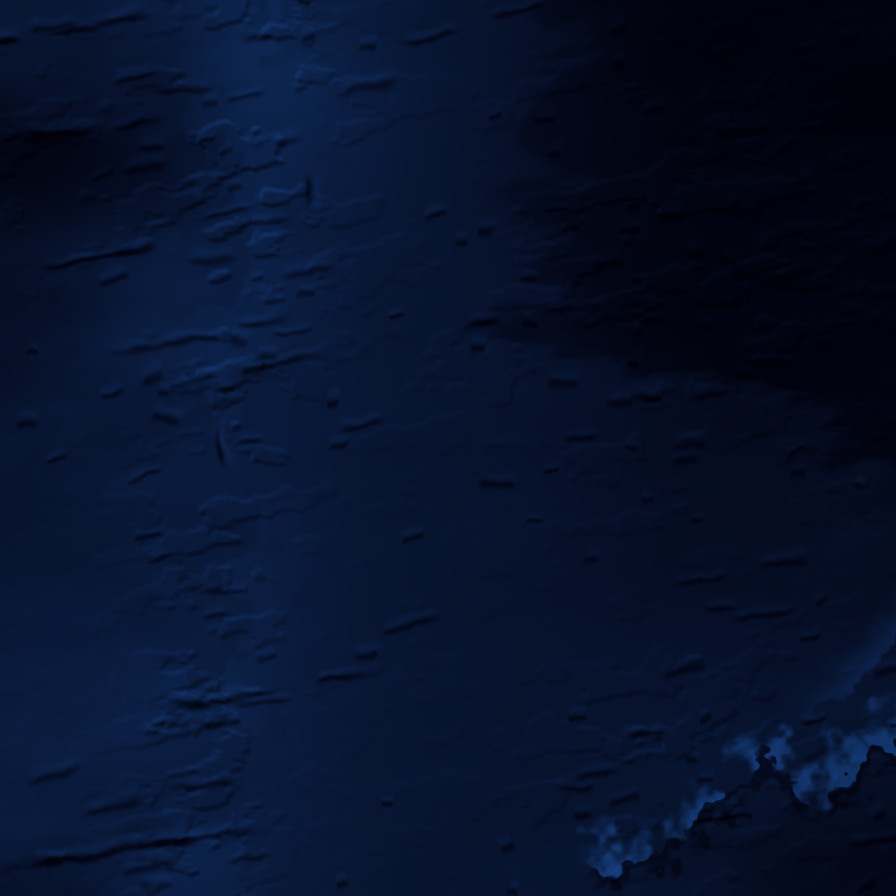
Reproduce this texture procedurally as a Shadertoy shader.

```glsl
const float SLOPE = 0.15;          // rise of the grain toward the right
const float BASE_LIGHT = 0.178;
const float RELIEF = 0.10;
const float SCRATCH_DEPTH = 0.13;
const vec2 CELL = vec2(0.065, 0.032);
const vec2 LIGHT_STEP = vec2(-0.003, 0.005);
// Long scratches: start and end
const int SCRATCHES = 10;
const vec4 SCRATCH[SCRATCHES] = vec4[SCRATCHES](
    vec4(0.11, 0.598, 0.34, 0.65), vec4(0.15, 0.203, 0.44, 0.252),
    vec4(-0.02, 0.026, 0.31, 0.076), vec4(-0.03, 0.842, 0.20, 0.865),
    vec4(0.04, 0.96, 0.175, 0.984), vec4(0.18, 0.567, 0.37, 0.605),
    vec4(0.04, 0.702, 0.18, 0.722), vec4(0.228, 0.56, 0.25, 0.47),
    vec4(0.42, 0.62, 0.69, 0.662), vec4(0.342, 0.81, 0.345, 0.755));
// Raised ridge, from lower left to the right border
const int RIDGE_POINTS = 6;
const vec2 RIDGE[RIDGE_POINTS] = vec2[RIDGE_POINTS](
    vec2(0.66, 0.03), vec2(0.76, 0.07), vec2(0.85, 0.16),
    vec2(0.91, 0.11), vec2(0.97, 0.165), vec2(1.03, 0.21));

float hash(vec2 p) {
    vec3 q = fract(vec3(p.xyx) * 0.1031);
    q += dot(q, q.yzx + 33.33);
    return fract((q.x + q.y) * q.z);
}
float noise(vec2 p) {
    vec2 i = floor(p), f = fract(p);
    f = f * f * (3.0 - 2.0 * f);
    return mix(mix(hash(i), hash(i + vec2(1, 0)), f.x),
               mix(hash(i + vec2(0, 1)), hash(i + vec2(1, 1)), f.x), f.y);
}
float fbm(vec2 p) {
    float sum = 0.0;
    for (float amp = 0.5; amp > 0.05; amp *= 0.5) {
        sum += amp * noise(p);
        p = p * 2.03 + 17.3;
    }
    return sum;
}
float streaks(vec2 p, vec2 scale) { return fbm(vec2(p.x, p.y - SLOPE * p.x) * scale); }
float blob(vec2 p, vec2 center, vec2 radius) {
    vec2 d = (p - center) / radius;
    return exp(-dot(d, d));
}
// Position along x (0..1) and signed distance across y
vec2 alongAcross(vec2 p, vec2 a, vec2 b) {
    vec2 ab = b - a, pa = p - a;
    float len2 = dot(ab, ab);
    return vec2(dot(pa, ab) / len2, (ab.x * pa.y - ab.y * pa.x) * inversesqrt(len2));
}
// Dark groove with a lit upper lip
float groove(vec2 p, vec2 a, vec2 b, float width) {
    vec2 s = alongAcross(p, a, b);
    float taper = smoothstep(0.0, 0.25, s.x) * smoothstep(1.0, 0.75, s.x);
    float shade = s.y / width, lip = (s.y - 2.2 * width) / (1.3 * width);
    return taper * (0.45 * exp(-lip * lip) - exp(-shade * shade));
}
float column(vec2 p) { return exp(-pow((p.x - 0.22 - 0.07 * p.y) / 0.08, 2.0)); }
// Where the surface is chipped
float wear(vec2 p) {
    float sum = 0.1 + 0.7 * column(p) + 0.5 * blob(p, vec2(0.12, 0.82), vec2(0.25, 0.13));
    sum += 0.5 * blob(p, vec2(0.75, 0.7), vec2(0.3, 0.25));
    return min(sum + 0.6 * blob(p, vec2(0.78, 0.14), vec2(0.2, 0.14)), 1.0);
}
float height(vec2 p) { return smoothstep(0.50, 0.62, streaks(p, vec2(20.0, 38.0))); }
// Short scattered grooves, denser where worn
float chips(vec2 p) {
    vec2 q = vec2(p.x, p.y - SLOPE * p.x), id = floor(q / CELL);
    float sum = 0.0;
    for (int k = 0; k < 9; k++) {
        vec2 c = id + vec2(k % 3, k / 3) + 39.0;
        vec2 center = (c - 40.0 + vec2(hash(c), hash(c + 71.0))) * CELL;
        float size = hash(c + 23.0);
        vec2 arm = vec2(mix(0.008, 0.04, size * size), 0.008 * (hash(c + 9.0) - 0.5));
        float present = step(hash(c + 51.0), 0.12 + 0.5 * wear(center + vec2(0, SLOPE * center.x)));
        sum += present * groove(q, center - arm, center + arm, mix(0.0025, 0.005, hash(c + 5.0)));
    }
    return sum;
}
// Broad light and dark areas
float broadLight(vec2 p) {
    float grain = streaks(p, vec2(5.0, 12.0)) - 0.47;
    float fine = streaks(p + 3.0, vec2(11.0, 32.0)) - 0.47;
    vec2 w = p + vec2(0.2, 0.1) * grain;
    float light = BASE_LIGHT + 0.05 * exp(-pow((w.x - 0.25) / 0.17, 2.0));
    light += 0.06 * blob(w, vec2(0.33, 0.93), vec2(0.13, 0.18));
    light += 0.035 * blob(w, vec2(0.05, 0.22), vec2(0.2, 0.15));
    light -= 0.10 * blob(w, vec2(0.03, 0.81), vec2(0.2, 0.075));
    light -= 0.03 * blob(w, vec2(0.0, 0.62), vec2(0.12, 0.12));
    light -= 0.05 * smoothstep(0.45, 0.85, w.x) * smoothstep(0.15, 0.4, w.y);
    // Ragged dark area at the upper right
    vec2 r = w + vec2(0.22, 0.14) * fine;
    float lower = r.y - 0.62 + 0.42 * (r.x - 0.68);
    light -= 0.028 * smoothstep(0.48, 0.72, w.x) * smoothstep(-0.12, 0.1, lower);
    light -= 0.042 * smoothstep(0.59, 0.66, r.x) * smoothstep(-0.03, 0.02, lower);
    light -= 0.10 * blob(p, vec2(1.0, 0.0), vec2(0.16, 0.11));
    // Crisp paint patches
    float patches = smoothstep(0.49, 0.54, streaks(p + 7.0, vec2(13.0, 15.0)));
    return light + 0.06 * grain + 0.035 * column(p) * patches;
}
// Bright flakes with a sharp shadowed lower border
float ridgeLight(vec2 p) {
    float rough = fbm(p * 38.0) - 0.47 + 0.4 * (noise(p * 110.0) - 0.5);
    float lit = 0.0, shadow = 0.0;
    for (int i = 0; i < RIDGE_POINTS - 1; i++) {
        vec2 s = alongAcross(p, RIDGE[i], RIDGE[i + 1]);
        float d = s.y + 0.055 * rough, span = smoothstep(-0.12, 0.08, s.x) * smoothstep(1.12, 0.92, s.x);
        lit = max(lit, span * smoothstep(-0.011, -0.006, d) * smoothstep(0.042, 0.005, d));
        shadow = max(shadow, span * exp(-pow((d + 0.018) / 0.008, 2.0)));
    }
    float flakes = smoothstep(0.34, 0.52, fbm(p * 21.0 + 8.0));
    float arc = p.y - 0.195 - 5.5 * pow(max(p.x - 0.87, 0.0), 2.0) + 0.03 * rough;
    float fold = smoothstep(-0.005, 0.004, arc) * smoothstep(0.06, 0.0, arc) * smoothstep(0.86, 0.97, p.x);
    return 0.26 * lit * flakes - 0.07 * shadow * (1.0 - lit) + 0.11 * fold;
}
void mainImage(out vec4 fragColor, in vec2 fragCoord) {
    vec2 p = fragCoord / iResolution.xy;
    float light = broadLight(p);
    light += RELIEF * wear(p) * (height(p) - height(p + LIGHT_STEP)) * (0.3 + 3.0 * light);
    // Scratches and chips
    vec2 bent = p + 0.014 * (vec2(fbm(p * 26.0), fbm(p * 30.0 + 9.0)) - 0.47);
    float cuts = 0.75 * chips(bent), broken = smoothstep(0.2, 0.5, noise(p * vec2(35.0, 20.0)));
    for (int i = 0; i < SCRATCHES; i++)
        cuts += broken * groove(bent, SCRATCH[i].xy, SCRATCH[i].zw, 0.0025 + 0.003 * noise(p * 45.0));
    light += SCRATCH_DEPTH * clamp(cuts, -1.0, 0.7) * clamp(light * 5.0, 0.2, 1.0);
    light = clamp(light + ridgeLight(p), 0.04, 0.5);
    fragColor = vec4(max(vec2(0.18, 0.54) * light - vec2(0.005, 0.023), 0.003), light, 1.0);
}
```
